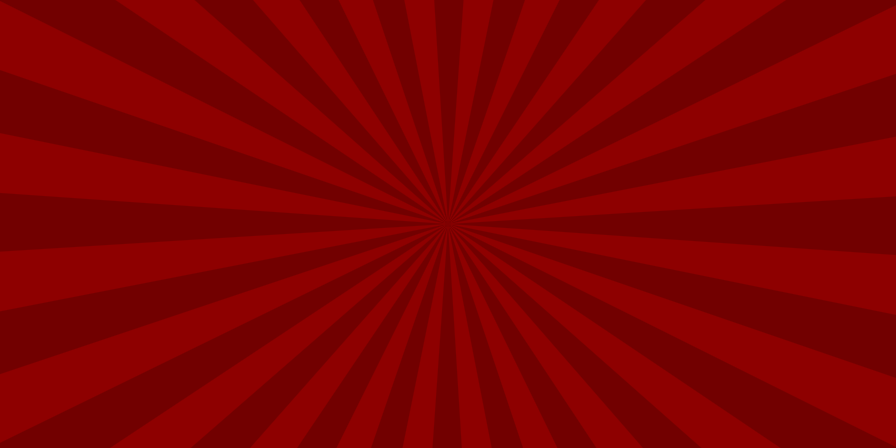
Give the GLSL for this background, as a Shadertoy shader.

```glsl
const float TAU = 6.2831853;

// Signed arc distance to the nearest ray edge, positive inside the light rays
float rayDistance(vec2 p, float rayCount, float tilt) {
    float turn = fract((atan(p.y, p.x) + tilt) * rayCount / TAU);
    return (0.25 - abs(turn - 0.5)) * length(p) * TAU / rayCount;
}

void mainImage(out vec4 fragColor, in vec2 fragCoord) {
    // Centred coordinates, one unit per canvas height
    vec2 p = (fragCoord - 0.5 * iResolution.xy) / iResolution.y;
    float pixel = 1.0 / iResolution.y;

    // Antialiased rays that blend into one tone at the hub
    float light = clamp(0.5 + rayDistance(p, 24.0, 0.0038) / (1.2 * pixel), 0.0, 1.0);

    vec3 darkRed = vec3(0.448, 0.0, 0.0);
    vec3 brightRed = vec3(0.558, 0.0, 0.0);
    fragColor = vec4(mix(darkRed, brightRed, light), 1.0);
}
```
